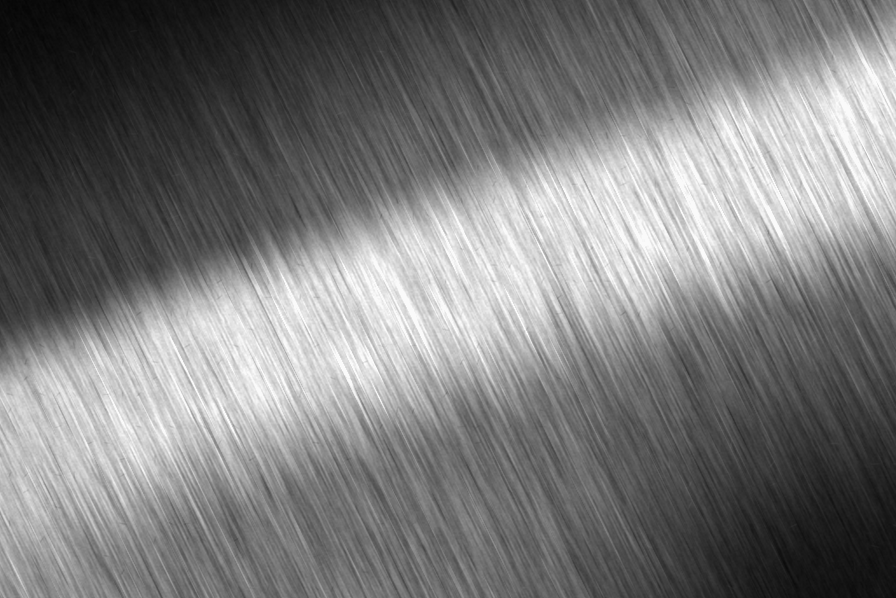
This texture is drawn by a WebGL 1 fragment shader. Its source:

```glsl
#ifdef GL_FRAGMENT_PRECISION_HIGH
precision highp float;
#else
precision mediump float;
#endif
uniform vec2 u_resolution;

float hash(vec2 p) {
  vec3 q = fract(p.xyx * 0.1031);
  q += dot(q, q.yzx + 33.33);
  return fract((q.x + q.y) * q.z);
}

float valueNoise(vec2 p) {
  vec2 cell = floor(p);
  vec2 f = fract(p);
  f = f * f * (3.0 - 2.0 * f);
  float low = mix(hash(cell), hash(cell + vec2(1.0, 0.0)), f.x);
  float high = mix(hash(cell + vec2(0.0, 1.0)), hash(cell + vec2(1.0)), f.x);
  return mix(low, high, f.y);
}

// One strand of noise along the brushing, with its own starting point.
float strand(float column, float position, float seed) {
  float start = 40.0 * hash(vec2(column, seed));
  return valueNoise(vec2(column * 7.0, position + start));
}

// Noise stretched along the brushing, centred on zero.
float streaks(vec2 grain, vec2 frequency, float seed) {
  vec2 q = grain * frequency + seed;
  float column = floor(q.x);
  float f = fract(q.x);
  float left = strand(column, q.y, seed);
  float right = strand(column + 1.0, q.y, seed);
  return mix(left, right, f * f * (3.0 - 2.0 * f)) - 0.5;
}

// Layered brushing, strongest in its fine strands.
float brushing(vec2 grain) {
  vec2 frequency = vec2(48.0, 3.0);
  float weight = 0.085;
  float sum = 0.0;
  for (int i = 0; i < 4; i++) {
    sum += weight * streaks(grain, frequency, float(i) * 37.0 + 90.0);
    frequency *= vec2(1.85, 1.7);
    weight *= 1.6;
  }
  return sum;
}

// Sparse, fine lines that follow the brushing.
float hairlines(vec2 grain, float density, float threshold) {
  return smoothstep(threshold, 0.5, streaks(grain, vec2(density, 8.0), density));
}

// One short, randomly turned nick in some of the cells.
float nicks(vec2 p, float scale, float chance, float pixel) {
  vec2 cell = floor(p * scale);
  vec2 q = fract(p * scale) - 0.5;
  float angle = hash(cell + 17.0) * 3.14159;
  vec2 along = vec2(cos(angle), sin(angle));
  float t = dot(q, along);
  float side = abs(dot(q, vec2(-along.y, along.x))) / scale;
  float line = 1.0 - smoothstep(0.0, 0.0008 + pixel, side);
  return line * (1.0 - smoothstep(0.08, 0.3, abs(t))) * step(hash(cell), chance);
}

// Broad light: dim sheet above, bright diagonal band, dim sheet below.
float sheen(vec2 p, float ragged) {
  float d = p.y - 0.405 - 0.362 * p.x + ragged;
  float above = mix(0.24, 0.44, smoothstep(0.0, 0.95, p.x));
  above *= 1.0 - 0.85 * smoothstep(0.0, 0.6, d);
  float corner = distance(p, vec2(1.5, -0.1));
  float below = mix(0.07, 0.44, smoothstep(0.12, 0.75, corner));
  below += 0.12 * (1.0 - smoothstep(0.0, 0.35, p.x));
  float band = mix(0.76, 0.87, smoothstep(0.0, 0.45, p.x));
  float light = mix(below, band, smoothstep(-0.43, -0.20, d));
  return mix(light, above, smoothstep(-0.08, 0.065, d));
}

void main() {
  vec2 p = gl_FragCoord.xy / u_resolution.y;
  p.x *= 1.5 * u_resolution.y / u_resolution.x;
  float pixel = 1.0 / u_resolution.y;

  // Axes across and along the brushed grain
  vec2 along = normalize(vec2(0.44, -0.90));
  vec2 grain = vec2(dot(p, vec2(-along.y, along.x)), dot(p, along));

  float brush = brushing(grain);
  float fray = streaks(grain, vec2(75.0, 2.5), 50.0);
  float light = sheen(p, 0.03 * fray + 0.05 * brush);
  float contrast = mix(0.95, 0.62, smoothstep(0.35, 0.8, light));
  float tone = light * (1.0 + brush * contrast);

  // Bright and dark hairlines
  tone += light * 0.22 * hairlines(grain, 230.0, 0.2);
  tone -= light * 0.18 * hairlines(grain, 205.0, 0.2);

  // Fine speckle, partly drawn out along the grain, and small surface marks
  float speckle = valueNoise(p * 342.0 + 71.0) - 0.5;
  float drawn = streaks(grain, vec2(340.0, 75.0), 140.0);
  tone += (speckle * 0.7 + drawn) * (0.02 + 0.08 * light);
  float dull = 1.0 - smoothstep(0.3, 0.6, light);
  tone += nicks(p, 29.0, 0.15, pixel) * 0.03 * dull;
  tone -= nicks(p + 3.7, 37.0, 0.22, pixel) * 0.08 * (1.0 - dull);

  gl_FragColor = vec4(vec3(clamp(tone, 0.02, 0.98)), 1.0);
}
```
